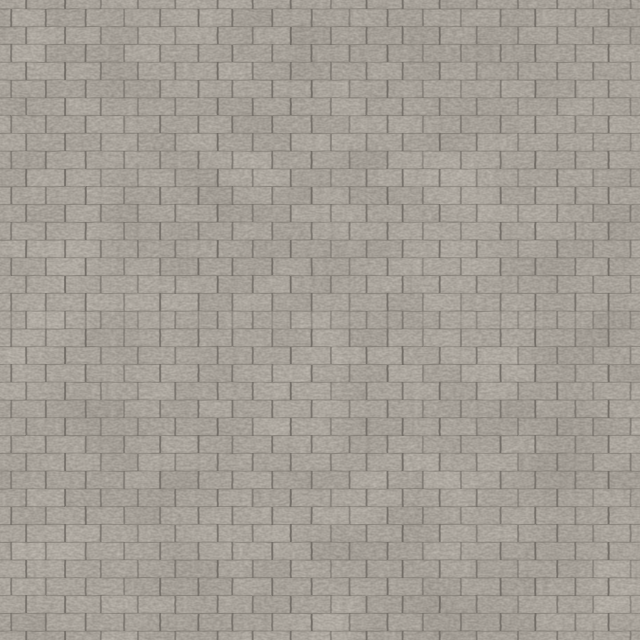
This texture is drawn by a Shadertoy shader. Its source:

```glsl
// Weathered grey block wall in running bond, 17 blocks across and 36 courses high.

float hash(vec2 p) {
    vec3 q = fract(vec3(p.xyx) * 0.1031);
    q += dot(q, q.yzx + 33.33);
    return fract((q.x + q.y) * q.z);
}

vec2 gradient(vec2 cell) {
    float angle = 6.2832 * hash(cell);
    return vec2(cos(angle), sin(angle));
}

// Gradient noise, roughly -0.7 to 0.7
float noise(vec2 p) {
    vec2 i = floor(p), f = p - i;
    vec2 s = f * f * f * (f * (f * 6.0 - 15.0) + 10.0);
    vec2 e = vec2(0.0, 1.0);
    float low = mix(dot(gradient(i), f), dot(gradient(i + e.yx), f - e.yx), s.x);
    float high = mix(dot(gradient(i + e.xy), f - e.xy), dot(gradient(i + e.yy), f - e.yy), s.x);
    return mix(low, high, s.y);
}

float line(float dist, float halfWidth, float soft) {
    return 1.0 - smoothstep(halfWidth - soft, halfWidth + soft, abs(dist));
}

// Nearest upright joint: signed distance in block lengths, and its index
vec2 nearestJoint(float x, float parity) {
    float u = x * 17.0 - 0.23 - 0.5 * (1.0 - parity);
    float k = round(u);
    float shift = 0.15 * (hash(vec2(mod(k, 17.0), parity + 5.0)) - 0.5);
    return vec2(u - k - shift, k);
}

// Upright joint coverage, with a strength that varies by column and course
float uprightJoint(vec2 joint, float course, float parity, float soft) {
    float column = mod(joint.y, 17.0);
    float strength = 0.45 + 0.4 * hash(vec2(column, parity + 20.0))
                   + 0.25 * hash(vec2(column, course + 40.0));
    return strength * line(joint.x / 17.0, 0.0014, soft);
}

void mainImage(out vec4 fragColor, in vec2 fragCoord) {
    vec2 uv = fragCoord / iResolution.xy;
    float soft = 0.8 / iResolution.y;

    // Courses, with half a course at the top and bottom edges
    float v = uv.y * 36.0 + 0.5 + 0.025 * noise(uv * vec2(50.0, 36.0));
    float course = mod(floor(v), 36.0);
    float parity = mod(course, 2.0);
    float bedDist = (v - round(v)) / 36.0;

    // Upright joints; the middle course also shows faint joints of the other bond
    vec2 wobble = uv + vec2(0.0007 * noise(uv * vec2(40.0, 150.0)), 0.0);
    vec2 joint = nearestJoint(wobble.x, parity);
    float upright = uprightJoint(joint, course, parity, soft);
    if (course == 18.0) {
        vec2 ghost = nearestJoint(wobble.x, 1.0 - parity);
        upright = 0.8 * max(upright, 0.6 * uprightJoint(ghost, course, 1.0 - parity, soft));
    }

    // Block tone, broad weathering and fine rippled grain
    float block = mod(joint.y - step(joint.x, 0.0), 17.0);
    float tone = 0.028 * (hash(vec2(block, course + 70.0)) - 0.5);
    tone += 0.035 * noise(uv * 5.0 + 3.0) + 0.025 * noise(uv * 13.0);
    vec2 ripple = uv + 0.003 * noise(uv * 70.0);
    ripple.y += uv.x * 0.3 * (hash(vec2(block, course)) - 0.5);
    tone += 0.065 * noise(ripple * vec2(105.0, 240.0));
    tone += 0.055 * noise(uv * vec2(230.0, 310.0) + 17.0);
    vec3 color = vec3(0.660, 0.638, 0.606) + tone * vec3(1.0, 1.0, 0.98);

    // Soft shade beside the joints, then the joints themselves
    color -= 0.018 * exp(-abs(bedDist) * 600.0);
    color -= 0.025 * upright;
    float bed = line(bedDist, 0.0007, soft) * (0.72 + 0.4 * noise(uv * vec2(45.0, 36.0)));
    color = mix(color, vec3(0.50, 0.48, 0.45), bed);
    color = mix(color, vec3(0.45, 0.43, 0.405), min(upright, 1.0));

    fragColor = vec4(color, 1.0);
}
```
